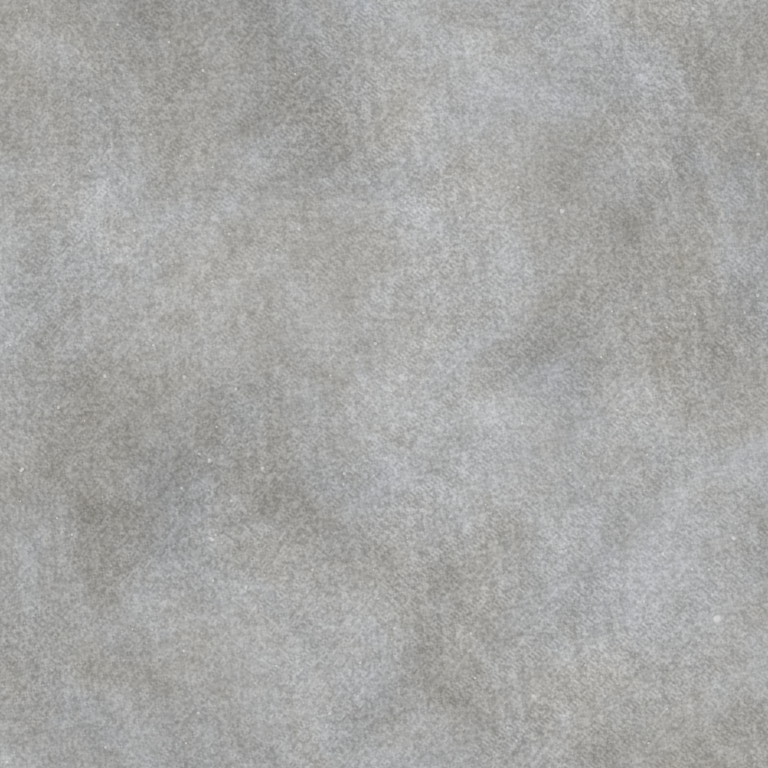
A three.js fragment shader for this texture:

```glsl
// Weathered grey concrete: soft cloudy stains and faint upright streaks under
// a fine sandy grain, with slight warm and cool tints and sparse pale flecks.
// Built from layered value noise and one jittered grid function for flecks.

varying vec2 vUv;

const vec3 CONCRETE = vec3(0.654, 0.654, 0.648);
const vec3 WARM_TINT = vec3(0.016, 0.002, -0.022);
const vec3 FLECK_COLOR = vec3(0.86, 0.86, 0.85);

float hash(vec2 p) {
  return fract(sin(dot(p, vec2(127.1, 311.7))) * 43758.5453);
}

// Smooth value noise from -1 to 1
float noise(vec2 p) {
  vec2 cell = floor(p);
  vec2 f = fract(p);
  f = f * f * (3.0 - 2.0 * f);
  float low = mix(hash(cell), hash(cell + vec2(1.0, 0.0)), f.x);
  float high = mix(hash(cell + vec2(0.0, 1.0)), hash(cell + vec2(1.0, 1.0)), f.x);
  return 2.0 * mix(low, high, f.y) - 1.0;
}

// Octaves are turned against each other to hide the lattice
float fbm(vec2 p, float gain) {
  mat2 turn = mat2(0.8, 0.6, -0.6, 0.8);
  float sum = 0.0;
  float amplitude = 0.5;
  for (int i = 0; i < 5; i++) {
    sum += amplitude * noise(p);
    p = turn * p * 2.03 + vec2(17.3, 9.1);
    amplitude *= gain;
  }
  return sum;
}

// Irregular specks, at most one in each grid cell
float flecks(vec2 uv, float cells, float chance, float radius, float seed) {
  vec2 p = uv * cells;
  vec2 id = floor(p) + seed;
  vec2 center = 0.25 + 0.5 * vec2(hash(id + 3.7), hash(id + 8.2));
  vec2 offset = (fract(p) - center) / cells;
  float size = radius * (0.6 + 0.6 * hash(id + 5.1));
  float edge = length(offset) + 0.35 * size * noise(uv * 300.0 + seed);
  float present = step(hash(id), chance);
  return present * (1.0 - smoothstep(0.4 * size, 1.2 * size, edge));
}

// Sandy grain: two fine sizes, stronger where the surface is worn
float sand(vec2 uv, float strength) {
  float coarse = noise(uv * 235.0 + 31.0);
  float fine = noise(mat2(0.8, 0.6, -0.6, 0.8) * uv * 400.0 + 67.0);
  return strength * (0.85 * coarse + 1.1 * fine);
}

void main() {
  // Broad stains with softly wandering edges
  vec2 warp = 0.04 * vec2(noise(vUv * 6.0 + 4.0), noise(vUv * 6.0 + 40.0));
  vec2 p = vUv + warp;
  float clouds = fbm(p * vec2(4.6, 4.0) + 12.4, 0.52);
  float mottle = fbm(p * 24.0 + 53.0, 0.65);
  float streaks = noise(p * vec2(26.0, 5.0) + 81.0);

  // Surface brightness
  float wear = 0.5 + 0.5 * noise(vUv * 7.0 + 22.0);
  float tone = 0.105 * clouds + 0.050 * mottle + 0.007 * streaks;
  tone += sand(vUv, mix(0.046, 0.062, wear));

  // Darker stains lean brown, the rest drifts towards cool grey
  float warmth = 0.8 * fbm(p * 8.0 + 95.0, 0.6) - 0.5 * clouds - 0.4 * mottle;
  vec3 color = CONCRETE + tone + WARM_TINT * warmth;

  // Pale mineral flecks
  float pale = 0.75 * flecks(vUv, 9.0, 0.06, 0.0055, 2.0);
  pale = max(pale, 0.6 * flecks(vUv, 48.0, 0.05, 0.0022, 14.0));
  color = mix(color, FLECK_COLOR, pale);

  gl_FragColor = vec4(color, 1.0);
}
```
